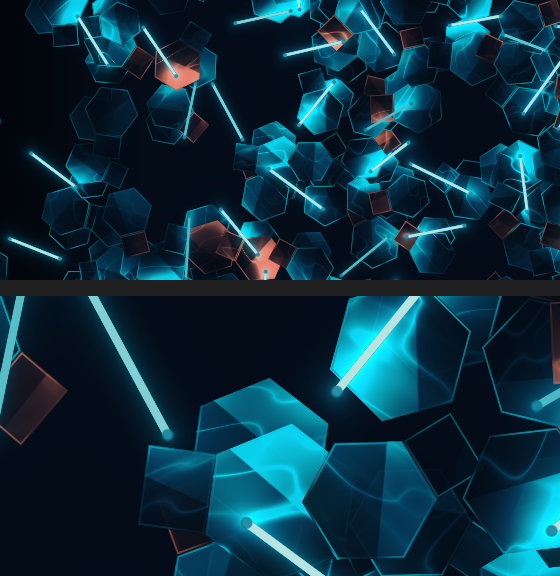
Top: the whole. Bottom: its middle third, enlarged.
This background is drawn by a WebGL 2 fragment shader. Its source:

```glsl
#version 300 es
precision highp float;
precision highp int;

#define NIGHT vec3(.012, .041, .082)
#define TEAL vec3(.02, .25, .38)
#define CYAN vec3(.03, .62, .70)
#define NEON vec3(.72, .89, .88)
#define UMBER vec3(.22, .14, .17)
#define COPPER vec3(.70, .38, .32)
#define CELL_SIZE .176
#define HEX_RADIUS .099
#define TUBE_SPACING .25
#define TUBE_HALF .112
#define TUBE_WIDTH .005
#define GLOW_REACH .2

uniform vec2 u_resolution;
out vec4 fragColor;

vec3 hash3(vec2 cell, int seed) {
    uvec3 v = uvec3(ivec3(ivec2(cell), seed)) * 1664525u + 1013904223u;
    v.x += v.y * v.z; v.y += v.z * v.x; v.z += v.x * v.y;
    v ^= v >> 16u;
    v.x += v.y * v.z; v.y += v.z * v.x; v.z += v.x * v.y;
    return vec3(v >> 8u) / 16777216.;
}

float noise(vec2 p) {
    vec2 i = floor(p), f = fract(p);
    f *= f * (3. - 2. * f);
    vec2 e = vec2(0, 1);
    return mix(mix(hash3(i, 9).x, hash3(i + e.yx, 9).x, f.x),
               mix(hash3(i + e, 9).x, hash3(i + e.yy, 9).x, f.x), f.y);
}

mat2 rotate(float a) { return mat2(cos(a), -sin(a), sin(a), cos(a)); }

// Chance that something stands at p: dark hollows and a sparse left side
float cover(vec2 p) {
    float hollow = length((p - vec2(.62, .38)) / vec2(.27, .17));
    hollow = min(hollow, length((p - vec2(.80, .93)) / vec2(.14, .2)));
    hollow = min(hollow, length((p - vec2(1.62, .52)) / vec2(.1, .14)));
    return smoothstep(.8, 1.15, hollow) * mix(.35, .88, smoothstep(0., .45, p.x));
}

float hexagon(vec2 p, float radius) {
    p = abs(p);
    return max(p.x * .866 + p.y * .5, p.y) - radius * .866;
}

float box(vec2 p, vec2 halfSize) {
    p = abs(p) - halfSize;
    return max(p.x, p.y);
}

// One glossy plate: gradient, crease, curved reflections and a lit rim
void paintFace(inout vec3 col, vec2 p, float d, float seed, float tone, bool warm, float light, float aa) {
    if (d > aa) return;
    vec2 q = rotate(seed * 6.283) * p / HEX_RADIUS;
    float lit = warm ? light * .65 : light;
    float gradient = mix(.12, 1.25, smoothstep(-.8, .8, q.y));
    float crease = dot(q, vec2(.8, .6)) - .5 * (fract(seed * 17.) - .5);
    float soft = aa / HEX_RADIUS;
    gradient *= mix(.5, 1.15, smoothstep(-soft, soft, crease));
    float t = (.36 + 2.9 * lit) * gradient * tone;

    // Reflections: a broad sheen and thin bright curves
    float ridge = 1. - abs(2. * noise(q * vec2(.8, 2.1) + seed * 40.) - 1.);
    float curve = 1. - abs(2. * noise(q * vec2(1., 2.6) + seed * 71. + 5.) - 1.);
    t += tone * (.1 + 2. * lit) * (.7 * pow(ridge, 6.) * gradient + 1.3 * pow(curve, 18.));
    vec3 mid = warm ? UMBER : TEAL, high = warm ? COPPER : CYAN;
    vec3 face = mix(mix(NIGHT, mid, min(t, 1.)), high, clamp(t - 1., 0., 1.));
    face += high * .4 * clamp(t - 2., 0., 1.);

    // Rim catches light only along parts of its length
    float rim = 1. - smoothstep(.0004, .0004 + 1.1 * aa, abs(d + .002));
    float glint = smoothstep(.35, .75, noise(q * 1.6 + seed * 23.));
    face = mix(face, high, rim * clamp(.1 + (.25 + 2. * lit) * glint, 0., .95));
    col = mix(col, face, .92 * smoothstep(.5 * aa, -.5 * aa, d));
}

void main() {
    vec2 p = gl_FragCoord.xy / u_resolution.y;
    float aa = 1. / u_resolution.y;

    // Neon tubes: gather light, core and end caps
    float light = 0., halo = 0., core = 0., cap = 0.;
    vec2 home = floor(p / TUBE_SPACING);
    for (int k = 0; k < 9; k++) {
        vec2 cell = home + vec2(k % 3 - 1, k / 3 - 1);
        vec3 h = hash3(cell, 1), g = hash3(cell, 2);
        vec2 centre = (cell + .2 + .6 * h.xy) * TUBE_SPACING;
        if (h.z > cover(centre) + .05) continue;
        vec2 q = rotate(g.x * 3.1416) * (p - centre);
        float halfLength = TUBE_HALF * mix(.75, 1.1, g.y);
        float power = mix(.4, 1., smoothstep(0., .45, g.z));
        float d = length(vec2(max(abs(q.x) - halfLength, 0.), q.y));
        light += power * pow(max(1. - d / GLOW_REACH, 0.), 3.);
        halo = max(halo, power * exp(-d / .011));
        core = max(core, power * (1. - smoothstep(TUBE_WIDTH - .7 * aa, TUBE_WIDTH + .7 * aa, d)));
        float end = length(vec2(abs(q.x) - halfLength, q.y)) - TUBE_WIDTH * 1.4;
        cap = max(cap, smoothstep(aa, -aa, end));
    }

    // Dark room with a faint glow
    vec3 col = NIGHT * mix(.55, 1.1, smoothstep(0., .5, p.x)) + TEAL * .2 * light * light;

    // Clusters of plates: a receding hexagon, a square and a front hexagon
    home = floor(p / CELL_SIZE);
    for (int k = 0; k < 9; k++) {
        vec2 cell = home + vec2(k % 3 - 1, k / 3 - 1);
        vec3 h = hash3(cell, 3), g = hash3(cell, 4), w = hash3(cell, 5);
        vec2 centre = (cell + .2 + .6 * h.xy) * CELL_SIZE;
        if (h.z > cover(centre)) continue;
        float radius = HEX_RADIUS * mix(.8, 1.02, g.y);
        float tone = mix(.3, 1.5, g.z) * mix(.45, 1., smoothstep(0., .4, centre.x));
        vec2 q = rotate(g.x * 6.283) * (p - centre);
        vec2 back = q - vec2(.6, .35) * radius;
        vec2 side = q - vec2(0., 1.29 * radius);
        bool copper = w.y < .5;
        float sideTone = copper ? mix(.35, 1.3, w.z) : .15 + .4 * w.z;
        paintFace(col, back, hexagon(back, radius * .92), w.x, tone * .7, false, light, aa);
        paintFace(col, side, box(side, radius * vec2(.5, .42)), w.y, sideTone, copper, light, aa);
        paintFace(col, q, hexagon(q, radius), w.z, tone, w.x < .1, light, aa);
    }

    // Tubes lie on top
    col += CYAN * halo * .55;
    col = mix(col, mix(CYAN, NEON, core), smoothstep(0., .45, core));
    col = mix(col, mix(TEAL, CYAN, .6), cap * .8);
    fragColor = vec4(clamp(col, 0., 1.), 1.);
}
```
